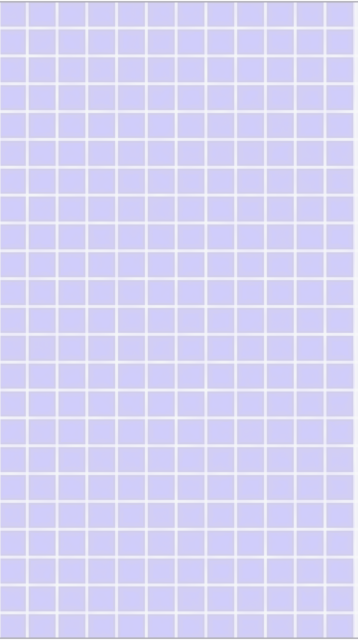
Reproduce this pattern procedurally as a Shadertoy shader.

```glsl
// Lavender tiles parted by soft off-white lines, 12 across and 23 down.
// Distance to the nearest line drives a flat-topped line profile, a greyer rim
// and a bluer tile centre; gradient noise and a per-tile hash vary the tint.

// Lengths are fractions of the canvas height, measured from the top left.
const vec2  PITCH       = vec2(0.04652, 0.04351);
const vec2  FIRST_LINE  = vec2(0.0426, 0.0438);
const float LINE_INNER  = 0.0009;   // line is solid up to here
const float LINE_OUTER  = 0.0036;   // and gone by here
const float RIM_START   = 0.0040;   // grey rim fades out between these
const float RIM_END     = 0.0064;
const float CENTRE_INSET = 0.0120;  // bluest part of the tile begins here
const float FRAME_INSET = 0.0095;   // faint pink inner square
const float FRAME_WIDTH = 0.0022;
const float BORDER_Y    = 0.0029;   // grey rule near top and bottom
const float BORDER_HALF = 0.0010;
const float RIGHT_STRIP = 0.0042;   // pale margins at the sides
const float LEFT_STRIP  = 0.0014;

const vec3 TILE_BLUE  = vec3(0.814, 0.803, 0.985);
const vec3 TILE_PINK  = vec3(0.824, 0.808, 0.955);
const vec3 TILE_RIM   = vec3(0.820, 0.809, 0.922);
const vec3 LINE_COLOR = vec3(0.934, 0.928, 0.984);
const vec3 LINE_CORE  = vec3(0.956, 0.964, 0.970);
const vec3 RULE_COLOR = vec3(0.660, 0.655, 0.690);
const vec3 PAPER      = vec3(0.972, 0.972, 0.978);

vec2 hash2(vec2 p) {
    vec3 q = fract(p.xyx * vec3(0.1031, 0.1030, 0.0973));
    q += dot(q, q.yzx + 33.33);
    return fract((q.xx + q.yz) * q.zy);
}

float cornerSlope(vec2 corner, vec2 offset) {
    return dot(hash2(corner) * 2.0 - 1.0, offset);
}

// Gradient noise, roughly -0.7 to 0.7
float gradientNoise(vec2 p) {
    vec2 i = floor(p), f = fract(p);
    vec2 u = f * f * f * (f * (f * 6.0 - 15.0) + 10.0);
    vec2 e = vec2(1.0, 0.0);
    return mix(mix(cornerSlope(i, f), cornerSlope(i + e.xy, f - e.xy), u.x),
               mix(cornerSlope(i + e.yx, f - e.yx), cornerSlope(i + e.xx, f - e.xx), u.x), u.y);
}

// Antialiased step: 1 where dist is below limit
float below(float limit, float dist, float pixel) {
    return 1.0 - smoothstep(limit - 0.5 * pixel, limit + 0.5 * pixel, dist);
}

void mainImage(out vec4 fragColor, in vec2 fragCoord) {
    float pixel = 1.0 / iResolution.y;
    vec2 p = vec2(fragCoord.x, iResolution.y - fragCoord.y) * pixel;

    // Tile coordinates and distance to the nearest line on each axis
    vec2 grid = (p - FIRST_LINE) / PITCH;
    vec2 tile = floor(grid) + 40.0;
    vec2 lineDist = (0.5 - abs(fract(grid) - 0.5)) * PITCH;
    float edge = min(lineDist.x, lineDist.y);

    // Tile face: bluer centre, pinker fringe and inner frame, greyer rim
    vec2 wear = hash2(tile);
    float blotch = gradientNoise(p * 60.0) + 0.5 * gradientNoise(p * 130.0 + 17.0);
    float drift = gradientNoise(p * 6.0 + 3.0);
    float fringe = 1.0 - smoothstep(RIM_END, CENTRE_INSET, edge);
    float frame = 1.0 - smoothstep(0.0, FRAME_WIDTH + pixel, abs(edge - FRAME_INSET));
    float pinkness = 0.2 + 0.55 * fringe + 0.6 * blotch + 0.4 * drift;
    pinkness += 0.3 * (wear.x - 0.5) + 0.4 * frame * wear.y;
    vec3 color = mix(TILE_BLUE, TILE_PINK, clamp(pinkness, 0.0, 1.0));
    color = mix(TILE_RIM, color, smoothstep(RIM_START, RIM_END, edge + 0.001 * blotch));

    // Soft lines of slightly uneven strength, whitest at core and crossings
    float outer = max(LINE_OUTER, LINE_INNER + pixel);
    vec2 profile = 1.0 - smoothstep(LINE_INNER, outer, lineDist);
    float crossing = profile.x * profile.y;
    float coverage = profile.x + profile.y - crossing;
    float uneven = gradientNoise(p * 30.0 + 5.0);
    vec3 lineColor = mix(LINE_COLOR, LINE_CORE, clamp(crossing + 0.25 + uneven, 0.0, 1.0));
    color = mix(color, lineColor, coverage * (0.96 + 0.1 * uneven));

    // Pale side margins
    float right = iResolution.x * pixel - p.x;
    color = mix(color, PAPER, 0.85 * below(RIGHT_STRIP, right, pixel));
    color = mix(color, PAPER, 0.45 * below(LEFT_STRIP, p.x, pixel));

    // Thin grey rule with pale paper beyond it, at top and bottom
    float inset = min(p.y, 1.0 - p.y);
    color = mix(color, PAPER, below(BORDER_Y, inset, pixel));
    color = mix(color, RULE_COLOR, 0.9 * below(BORDER_HALF, abs(inset - BORDER_Y), pixel));

    fragColor = vec4(color, 1.0);
}
```
